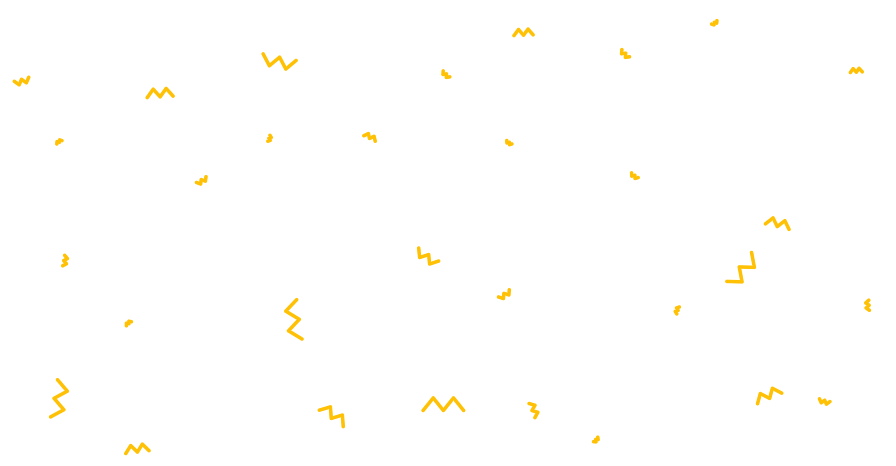
Reproduce this pattern procedurally as a Shadertoy shader.

```glsl
// Scattered zigzag confetti: thin golden strokes on white.
// Each cell of a jittered grid holds one four-stroke zigzag with its own
// place, turn and length; the distance to the nearest stroke is then inked.

const vec3 PAPER = vec3(1.0);
const vec3 GOLD = vec3(1.0, 0.757, 0.02);
const float CELL_SIZE = 0.247;      // all lengths in canvas heights
const float STROKE_RADIUS = 0.0038;
const float MIN_LENGTH = 0.013;
const float MAX_LENGTH = 0.088;
const float SWING_RATIO = 0.31;     // zigzag height relative to its length
const int STROKES = 4;
const float TAU = 6.28319;

// Four independent random values in 0..1 for one cell
vec4 hash42(vec2 cell) {
    vec4 p = fract(cell.xyxy * vec4(0.1031, 0.1030, 0.0973, 0.1099));
    p += dot(p, p.wzxy + 33.33);
    return fract((p.xxyz + p.yzzw) * p.zywx);
}

vec2 rotate(vec2 p, float angle) {
    float c = cos(angle), s = sin(angle);
    return vec2(c * p.x - s * p.y, s * p.x + c * p.y);
}

float segmentDistance(vec2 p, vec2 a, vec2 b) {
    vec2 pa = p - a, ba = b - a;
    return length(pa - ba * clamp(dot(pa, ba) / dot(ba, ba), 0.0, 1.0));
}

// Corner of a zigzag centred on the origin, running along x
vec2 zigzagCorner(int index, float span, float swing) {
    float side = (index % 2 == 0) ? 0.5 : -0.5;
    return vec2((float(index) / float(STROKES) - 0.5) * span, side * swing);
}

float zigzagDistance(vec2 p, float span, float swing) {
    float nearest = 1e3;
    for (int i = 0; i < STROKES; i++) {
        vec2 a = zigzagCorner(i, span, swing);
        vec2 b = zigzagCorner(i + 1, span, swing);
        nearest = min(nearest, segmentDistance(p, a, b));
    }
    return nearest;
}

// Nearest zigzag among the surrounding cells
float confettiDistance(vec2 p, float cellSize) {
    vec2 home = floor(p / cellSize);
    float nearest = 1e3;
    for (int y = -1; y <= 1; y++) {
        for (int x = -1; x <= 1; x++) {
            vec2 cell = home + vec2(x, y);
            vec4 rnd = hash42(cell + 17.0);
            vec2 centre = (cell + mix(vec2(0.08), vec2(0.92), rnd.xy)) * cellSize;
            float span = mix(MIN_LENGTH, MAX_LENGTH, pow(rnd.w, 2.2));
            vec2 local = rotate(p - centre, rnd.z * TAU);
            nearest = min(nearest, zigzagDistance(local, span, span * SWING_RATIO));
        }
    }
    return nearest;
}

void mainImage(out vec4 fragColor, in vec2 fragCoord) {
    vec2 p = fragCoord / iResolution.y;
    float pixel = 1.0 / iResolution.y;

    float edge = confettiDistance(p, CELL_SIZE) - STROKE_RADIUS;
    float ink = 1.0 - smoothstep(-0.6 * pixel, 0.6 * pixel, edge);

    fragColor = vec4(mix(PAPER, GOLD, ink), 1.0);
}
```
